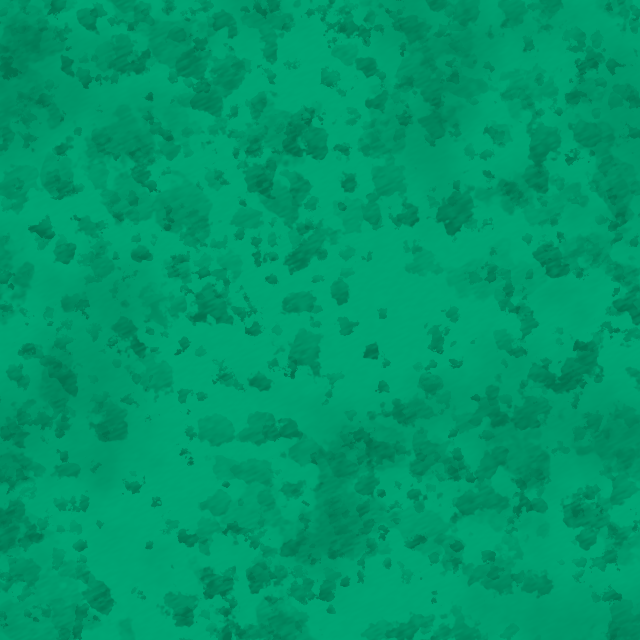
Reproduce this texture procedurally as a Shadertoy shader.

```glsl
// Mottled green paper: ragged, dappled stains of three sizes over soft shading.
// Stains are jittered discs in grid cells, eroded by fractal noise; a fine
// slanted grain breaks up both the stains and the ground.

const vec3 LIGHT_GREEN = vec3(0.0, 0.652, 0.458);
const vec3 DEEP_GREEN  = vec3(0.0, 0.455, 0.315);

// Stain layers: cells across the canvas, share of cells filled, strength range
const float LARGE_CELLS  = 8.0;
const float MEDIUM_CELLS = 16.0;
const float SMALL_CELLS  = 36.0;
const float LARGE_FILL   = 0.55;
const float MEDIUM_FILL  = 0.55;
const float SMALL_FILL   = 0.30;
const vec2 LARGE_STRENGTH  = vec2(0.16, 0.42);
const vec2 MEDIUM_STRENGTH = vec2(0.22, 0.72);
const vec2 SMALL_STRENGTH  = vec2(0.25, 0.75);

const float RAGGEDNESS    = 3.2;   // how far noise eats into stain edges
const float EDGE_SOFTNESS = 0.35;  // edge width relative to stain radius
const float CLOUD_SCALE   = 6.0;
const float CLOUD_AMOUNT  = 0.30;
const float GRAIN_ANGLE   = 0.45;  // radians above horizontal
const vec2 GRAIN_SCALE    = vec2(95.0, 260.0);
const float GROUND_GRAIN  = 0.07;
const float STAIN_GRAIN   = 0.55;

vec2 hash2(vec2 p) {
    vec3 q = fract(p.xyx * vec3(0.1031, 0.1030, 0.0973));
    q += dot(q, q.yzx + 33.33);
    return fract((q.xx + q.yz) * q.zy);
}

float valueNoise(vec2 p) {
    vec2 cell = floor(p);
    vec2 f = fract(p);
    f = f * f * (3.0 - 2.0 * f);
    float bottom = mix(hash2(cell).x, hash2(cell + vec2(1, 0)).x, f.x);
    float top = mix(hash2(cell + vec2(0, 1)).x, hash2(cell + vec2(1, 1)).x, f.x);
    return mix(bottom, top, f.y);
}

float fbm(vec2 p) {
    float sum = 0.0;
    float amplitude = 0.5;
    for (int i = 0; i < 4; i++) {
        sum += amplitude * valueNoise(p);
        p = mat2(1.6, 1.2, -1.2, 1.6) * p + 17.3;
        amplitude *= 0.55;
    }
    return sum / 0.99;
}

// Darkness of one layer of scattered stains, 0 to 1
float stains(vec2 uv, float cells, float fill, vec2 strength, float seed) {
    vec2 p = uv * cells + seed;
    float erosion = RAGGEDNESS * (fbm(p * 2.4 + seed) - 0.5);
    vec2 home = floor(p);
    float darkness = 0.0;
    for (int y = -1; y <= 1; y++) {
        for (int x = -1; x <= 1; x++) {
            vec2 cell = home + vec2(x, y);
            vec2 place = hash2(cell);
            vec2 traits = hash2(cell + 71.7);
            vec2 look = hash2(cell + 139.1);

            // Stains gather in clusters and leave open ground between them
            vec2 clusterPos = (cell - seed) / cells * 5.0;
            float crowding = smoothstep(0.15, 0.75, valueNoise(clusterPos + 9.0));
            float present = step(traits.x, fill * (0.45 + 1.1 * crowding));

            vec2 offset = p - cell - mix(vec2(0.2), vec2(0.8), place);
            float radius = mix(0.22, 0.52, traits.y);
            float d = length(offset) / radius + erosion;
            float mask = 1.0 - smoothstep(1.0 - EDGE_SOFTNESS, 1.0, d);

            // Pigment pools towards one side, mostly the lower one
            vec2 poolSide = normalize(vec2(look.y - 0.5, -0.6));
            float pool = smoothstep(-1.0, 1.0, dot(offset, poolSide) / radius);
            float ink = mix(strength.x, strength.y, look.x) * mix(0.6, 1.1, pool);
            darkness = max(darkness, present * mask * ink);
        }
    }
    return darkness;
}

void mainImage(out vec4 fragColor, in vec2 fragCoord) {
    vec2 uv = fragCoord / iResolution.y;

    // Slanted paper grain, centred on zero
    float c = cos(GRAIN_ANGLE);
    float s = sin(GRAIN_ANGLE);
    vec2 along = mat2(c, -s, s, c) * uv;
    float grain = valueNoise(along * GRAIN_SCALE + 40.0) - 0.5;

    // Ragged stains of three sizes, layered like washes
    float large = stains(uv, LARGE_CELLS, LARGE_FILL, LARGE_STRENGTH, 13.0);
    float medium = stains(uv, MEDIUM_CELLS, MEDIUM_FILL, MEDIUM_STRENGTH, 47.0);
    float small = stains(uv, SMALL_CELLS, SMALL_FILL, SMALL_STRENGTH, 91.0);
    float stain = 1.0 - (1.0 - large) * (1.0 - medium) * (1.0 - small);
    float dapple = 0.75 + 0.5 * fbm(uv * 60.0);
    stain *= dapple * (1.0 + STAIN_GRAIN * grain);

    // Soft cloudy shading of the ground
    float cloud = CLOUD_AMOUNT * smoothstep(0.38, 0.8, fbm(uv * CLOUD_SCALE + 5.0));

    float shade = 0.04 + cloud + stain * (1.0 - cloud) + GROUND_GRAIN * grain;
    fragColor = vec4(mix(LIGHT_GREEN, DEEP_GREEN, clamp(shade, 0.0, 1.0)), 1.0);
}
```
